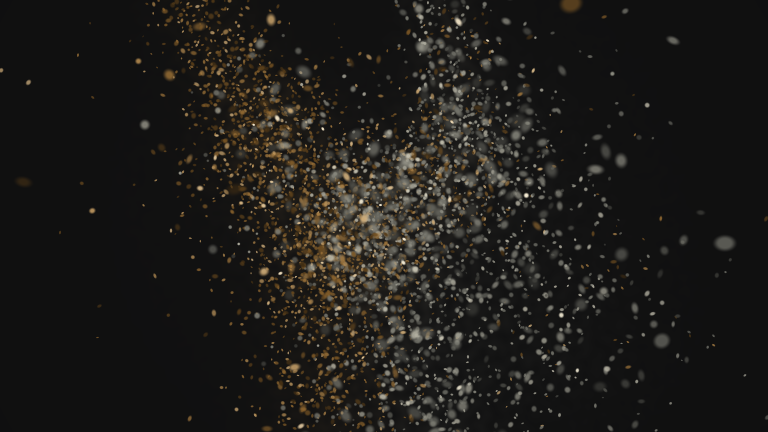
A WebGL 1 fragment shader for this background:

```glsl
precision highp float;
// Gold and silver glitter dust bursting in a V-shaped cloud over near-black.

uniform vec2 u_resolution;

const vec3 BACKDROP = vec3(0.066, 0.066, 0.067);
const vec3 GOLD = vec3(0.56, 0.39, 0.16);
const vec3 SILVER = vec3(0.54, 0.54, 0.50);
const vec3 GLINT = vec3(1.0, 0.96, 0.86);

vec3 hash3(vec2 cell, float seed) {
  vec3 q = fract(vec3(cell.xyx + seed * 17.3) * vec3(0.1031, 0.1030, 0.0973));
  q += dot(q, q.yxz + 33.33);
  return fract((q.xxy + q.yzz) * q.zyx);
}

float gradientDot(vec2 cell, vec2 offset) {
  float angle = 6.2832 * hash3(cell, 3.0).x;
  return dot(vec2(cos(angle), sin(angle)), offset);
}

// Gradient noise, roughly -0.7 to 0.7
float gradientNoise(vec2 p) {
  vec2 i = floor(p), f = fract(p);
  vec2 u = f * f * f * (f * (f * 6.0 - 15.0) + 10.0);
  vec2 e = vec2(1.0, 0.0);
  return mix(mix(gradientDot(i, f), gradientDot(i + e, f - e), u.x),
             mix(gradientDot(i + e.yx, f - e.yx), gradientDot(i + 1.0, f - 1.0), u.x), u.y);
}

// Soft falloff around the segment a-b
float plume(vec2 p, vec2 a, vec2 b, float width) {
  vec2 ab = b - a;
  float t = clamp(dot(p - a, ab) / dot(ab, ab), 0.0, 1.0);
  vec2 d = (p - a - ab * t) / width;
  return exp(-dot(d, d));
}

// Dust density: x = gold, y = silver
vec2 cloud(vec2 p) {
  float gold = 0.65 * plume(p, vec2(0.46, 0.98), vec2(0.62, 0.70), 0.095)
             + 0.70 * plume(p, vec2(0.62, 0.66), vec2(0.80, 0.42), 0.15)
             + 0.60 * plume(p, vec2(0.76, 0.36), vec2(0.76, -0.05), 0.14)
             + 0.50 * plume(p, vec2(0.80, 0.48), vec2(0.95, 0.57), 0.12)
             + 0.20 * plume(p, vec2(1.03, 1.00), vec2(1.05, 0.55), 0.10)
             + 0.05 * plume(p, vec2(0.62, 0.60), vec2(1.15, 0.45), 0.34);
  float silver = 0.55 * plume(p, vec2(1.01, 1.02), vec2(1.06, 0.74), 0.075)
               + 0.60 * plume(p, vec2(1.06, 0.66), vec2(0.90, 0.50), 0.13)
               + 0.60 * plume(p, vec2(0.92, 0.42), vec2(1.00, -0.05), 0.16)
               + 0.28 * plume(p, vec2(1.12, 0.62), vec2(1.25, 0.22), 0.19)
               + 0.22 * plume(p, vec2(0.64, 0.70), vec2(0.78, 0.44), 0.13)
               + 0.06 * plume(p, vec2(1.15, 0.75), vec2(1.35, 0.25), 0.28);
  return vec2(gold, silver);
}

// Coverage of a tilted oval flake with a soft rim
float flake(vec2 d, float radius, float angle, float stretch, float softness) {
  float c = cos(angle), s = sin(angle);
  d = vec2(c * d.x + s * d.y, (c * d.y - s * d.x) * stretch);
  float rim = max(radius * softness, 0.8 / u_resolution.y);
  return 1.0 - smoothstep(radius - rim, radius + rim, length(d));
}

// One jittered grid of flakes; amount weighs gold and silver density
vec3 scatter(vec3 color, vec2 p, float size, float radius, float softness,
             vec2 amount, float opacity, float glint, float seed) {
  vec2 home = floor(p / size);
  for (int j = -1; j <= 1; j++) {
    for (int i = -1; i <= 1; i++) {
      vec2 cell = home + vec2(float(i), float(j));
      vec3 place = hash3(cell, seed);
      vec3 look = hash3(cell, seed + 5.0);
      vec2 center = (cell + place.xy) * size;
      vec2 density = cloud(center) * amount;
      float total = density.x + density.y;
      float present = step(place.z, total);
      float isSilver = step(look.x * total, density.y);
      float shine = fract(look.x * 41.7 + look.z * 13.1);
      vec3 tint = mix(GOLD, SILVER, isSilver) * (0.45 + 0.85 * shine);
      tint = mix(tint, GLINT, glint * pow(shine, 5.0));
      float r = radius * (0.55 + 0.75 * look.y);
      float mask = flake(p - center, r, 6.2832 * look.z, 1.0 + 0.8 * look.x, softness);
      color = mix(color, tint, mask * present * opacity);
    }
  }
  return color;
}

void main() {
  vec2 p = (gl_FragCoord.xy - 0.5 * u_resolution) / u_resolution.y + vec2(0.889, 0.5);

  // Backdrop and unresolved dust haze
  vec3 color = BACKDROP * (1.04 - 0.12 * length(p - vec2(0.889, 0.5)));
  vec2 density = cloud(p);
  float clump = clamp(0.6 + 0.9 * gradientNoise(p * 38.0), 0.0, 1.2);
  color += (GOLD * density.x + SILVER * density.y) * 0.10 * clump;

  // Fine grains, then wider and softer flakes
  color = scatter(color, p, 0.011, 0.0036, 0.5, vec2(0.62, 0.30), 0.75, 0.5, 1.0);
  color = scatter(color, p, 0.016, 0.0054, 0.5, vec2(0.55, 0.50), 0.70, 0.5, 2.0);
  color = scatter(color, p, 0.023, 0.0088, 0.6, vec2(0.10, 0.60), 0.60, 0.3, 3.0);
  color = scatter(color, p, 0.036, 0.0130, 0.6, vec2(0.04, 0.55), 0.55, 0.2, 4.0);

  // Bright glints
  color = scatter(color, p, 0.030, 0.0052, 0.6, vec2(0.35, 0.35), 0.95, 1.0, 6.0);
  color = scatter(color, p, 0.060, 0.0090, 0.6, vec2(0.25, 0.30), 0.90, 1.0, 7.0);

  // Large out-of-focus flakes adrift at the margins
  color = mix(color, SILVER, 0.60 * flake(p - vec2(1.678, 0.437), 0.022, 0.0, 1.4, 0.4));
  color = mix(color, SILVER, 0.55 * flake(p - vec2(1.532, 0.211), 0.017, 0.4, 1.1, 0.4));
  color = mix(color, GOLD, 0.55 * flake(p - vec2(1.322, 0.992), 0.023, 0.3, 1.2, 0.4));

  gl_FragColor = vec4(color, 1.0);
}
```
